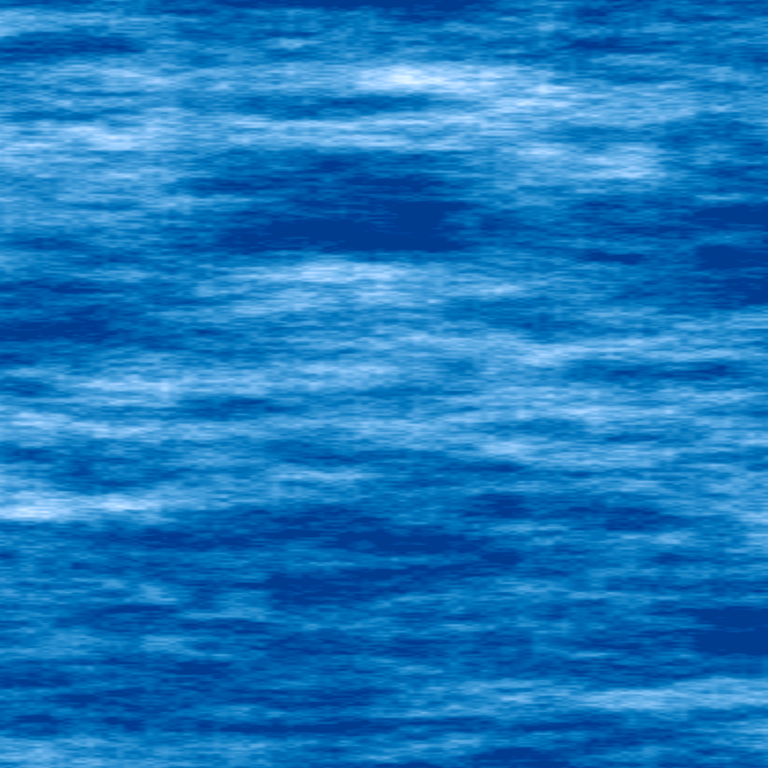
A WebGL 1 fragment shader for this texture:

```glsl
precision highp float;
// Wind-drawn blue water: long horizontal streaks under a crisp, shorter grain.
// Stretched value noise is summed over octaves, scaled to unit spread,
// and turned into colour by a linear ramp that stops at a deep blue.

uniform vec2 u_resolution;

const int OCTAVES = 6;
const vec2 BASE_CELLS = vec2(1.3, 15.0);   // streak cells across the canvas
const vec2 LACUNARITY = vec2(2.4, 1.9);    // finer grain is less stretched
const float GAIN = 0.77;                   // strength kept by each octave
const float NOISE_SPREAD = 0.218;          // standard deviation of one octave
const vec2 WARP_CELLS = vec2(4.0, 9.0);
const float WARP_HEIGHT = 0.007;           // gentle bending of the streaks
const vec2 OCTAVE_SHIFT = vec2(17.3, 41.7);

const vec3 MID_BLUE = vec3(0.065, 0.50, 0.765);
const vec3 BLUE_SLOPE = vec3(0.25, 0.143, 0.106);
const vec3 DEEP_BLUE = vec3(0.0, 0.24, 0.56);

float hash(vec2 p) {
  return fract(sin(dot(p, vec2(127.1, 311.7))) * 43758.5453);
}

float valueNoise(vec2 p) {
  vec2 cell = floor(p);
  vec2 f = fract(p);
  vec2 blend = f * f * f * (f * (f * 6.0 - 15.0) + 10.0);
  float low = mix(hash(cell), hash(cell + vec2(1.0, 0.0)), blend.x);
  float high = mix(hash(cell + vec2(0.0, 1.0)), hash(cell + vec2(1.0, 1.0)), blend.x);
  return mix(low, high, blend.y);
}

// Sum of centred octaves, divided by its expected standard deviation.
float streaks(vec2 p) {
  vec2 cells = BASE_CELLS;
  vec2 shift = OCTAVE_SHIFT;
  float amplitude = 1.0;
  float total = 0.0;
  float power = 0.0;
  for (int i = 0; i < OCTAVES; i++) {
    total += amplitude * (valueNoise(p * cells + shift) - 0.5);
    power += amplitude * amplitude;
    amplitude *= GAIN;
    cells *= LACUNARITY;
    shift += OCTAVE_SHIFT;
  }
  return total / (sqrt(power) * NOISE_SPREAD);
}

void main() {
  vec2 uv = gl_FragCoord.xy / u_resolution.y;

  // Bend the rows a little so the streaks drift off the horizontal.
  uv.y += WARP_HEIGHT * (valueNoise(uv * WARP_CELLS) - 0.5);

  vec3 color = MID_BLUE + BLUE_SLOPE * streaks(uv);
  gl_FragColor = vec4(clamp(color, DEEP_BLUE, vec3(1.0)), 1.0);
}
```
